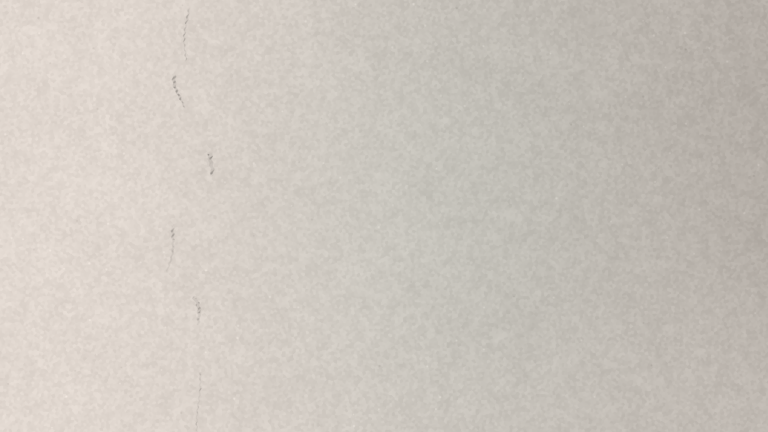
Reproduce this texture procedurally as a WebGL 2 fragment shader.

```glsl
#version 300 es
precision highp float;
// A pale painted wall in soft side light, with fine grain, specks and a few faint scuffs.

uniform vec2 u_resolution;
out vec4 fragColor;

// Light across the wall
const vec3 LIT = vec3(0.880, 0.843, 0.812);
const vec3 SHADED = vec3(0.755, 0.729, 0.701);
const vec3 COOL_TINT = vec3(-0.008, 0.010, 0.008);
const float EDGE_SHADE = 0.052;
const float FLOOR_GLOW = 0.016;

// Surface, sizes in canvas heights
const float GRAIN_CELLS = 150.0;
const float GRAIN_DEPTH = 0.046;
const float BLOTCH_CELLS = 48.0;
const float BLOTCH_DEPTH = 0.020;
const float MOTTLE_DEPTH = 0.0035;
const float SPECK_CELLS = 30.0;
const float SPECK_SHARE = 0.07;
const float SPECK_RADIUS = 0.0026;

// Scuffs, gathered along one upright band
const int SCUFFS = 6;
const float SCUFF_BAND = 0.44;
const float SCUFF_SPREAD = 0.050;
const vec3 SCUFF_COLOR = vec3(0.50, 0.48, 0.46);

float hash(vec2 p) {
    vec3 q = fract(vec3(p.xyx) * 0.1031);
    q += dot(q, q.yzx + 33.33);
    return fract((q.x + q.y) * q.z);
}

vec2 hash2(vec2 p) {
    return vec2(hash(p), hash(p + 71.7));
}

// Cellular noise: random tones of scattered points, blended by closeness
float cellTone(vec2 p) {
    vec2 cell = floor(p);
    float tone = 0.0;
    float total = 0.0;
    for (int j = -1; j <= 1; j++) {
        for (int i = -1; i <= 1; i++) {
            vec2 c = cell + vec2(i, j);
            vec2 d = p - c - hash2(c);
            float weight = exp(-6.0 * dot(d, d));
            tone += weight * (hash(c + 13.3) - 0.5);
            total += weight;
        }
    }
    return tone / total;
}

// Broad uneven tone from layered sines
float mottle(vec2 p) {
    float sum = 0.0;
    float weight = 1.0;
    for (int i = 0; i < 4; i++) {
        p = mat2(0.8, 0.6, -0.6, 0.8) * p * 1.7 + 1.3;
        sum += weight * sin(p.x + 1.5 * sin(p.y)) * sin(p.y + 0.7);
        weight *= 0.75;
    }
    return sum;
}

float glow(vec2 uv, vec2 center, vec2 size) {
    vec2 d = (uv - center) / size;
    return exp(-dot(d, d));
}

vec3 wallLight(vec2 uv) {
    vec3 color = mix(LIT, SHADED, smoothstep(0.04, 0.78, uv.x));
    color += COOL_TINT * glow(uv, vec2(0.58, 0.52), vec2(0.24, 0.60));
    color += FLOOR_GLOW * glow(uv, vec2(0.62, 0.0), vec2(0.32, 0.30));
    color -= EDGE_SHADE * glow(uv, vec2(1.04, 0.55), vec2(0.19, 0.36));
    return color - 0.6 * EDGE_SHADE * glow(uv, vec2(1.0, 1.0), vec2(0.25, 0.30));
}

// Sparse tiny dots, mostly light, some dark
float specks(vec2 p, float blur) {
    vec2 cell = floor(p * SPECK_CELLS);
    float chance = hash(cell + 9.0);
    vec2 center = (cell + 0.2 + 0.6 * hash2(cell + 31.0)) / SPECK_CELLS;
    float radius = SPECK_RADIUS * mix(0.5, 1.0, hash(cell + 57.0));
    float spot = 1.0 - smoothstep(radius - blur, radius + blur, distance(p, center));
    float tone = hash(cell + 83.0) < 0.65 ? 0.055 : -0.050;
    return spot * tone * step(chance, SPECK_SHARE);
}

// Broken, wavering strokes; short ones are broader and darker
float scuffs(vec2 p, float blur) {
    float cover = 0.0;
    for (int i = 0; i < SCUFFS; i++) {
        float id = float(i);
        float size = fract(0.95 + id * 0.382);
        float halfLength = mix(0.030, 0.085, size * size);
        vec2 center = vec2(SCUFF_BAND + SCUFF_SPREAD * sin(id * 2.4 + 0.4),
                           (id + 0.35 + 0.4 * hash(vec2(id, 8.0))) / float(SCUFFS));
        vec2 d = p - center;
        float along = d.y / halfLength;
        float lean = 0.25 * sin(id * 1.9 + 3.2);
        float path = lean * d.y + 0.005 * sin(along * 2.5 + id) + 0.0012 * sin(d.y * 420.0);
        float width = mix(0.0058, 0.0016, size) * (0.8 + 0.3 * along);
        float line = 1.0 - smoothstep(width - blur, width + blur, abs(d.x - path));
        float ends = 1.0 - smoothstep(0.7, 1.0, abs(along));
        float hatch = 0.5 + 0.5 * sin(d.y * 520.0 - d.x * 380.0);
        float broken = hatch * smoothstep(-0.25, 0.15, cellTone(p * 110.0 + id));
        cover = max(cover, line * ends * mix(0.25, 1.0, broken) * mix(0.75, 0.42, size));
    }
    return cover;
}

void main() {
    vec2 uv = gl_FragCoord.xy / u_resolution;
    vec2 p = gl_FragCoord.xy / u_resolution.y;

    vec3 color = wallLight(uv);
    color += GRAIN_DEPTH * cellTone(p * GRAIN_CELLS) + BLOTCH_DEPTH * cellTone(p * BLOTCH_CELLS);
    color += MOTTLE_DEPTH * mottle(p * 6.0) + specks(p, 1.0 / u_resolution.y);
    fragColor = vec4(mix(color, SCUFF_COLOR, scuffs(p, 1.0 / u_resolution.y)), 1.0);
}
```
